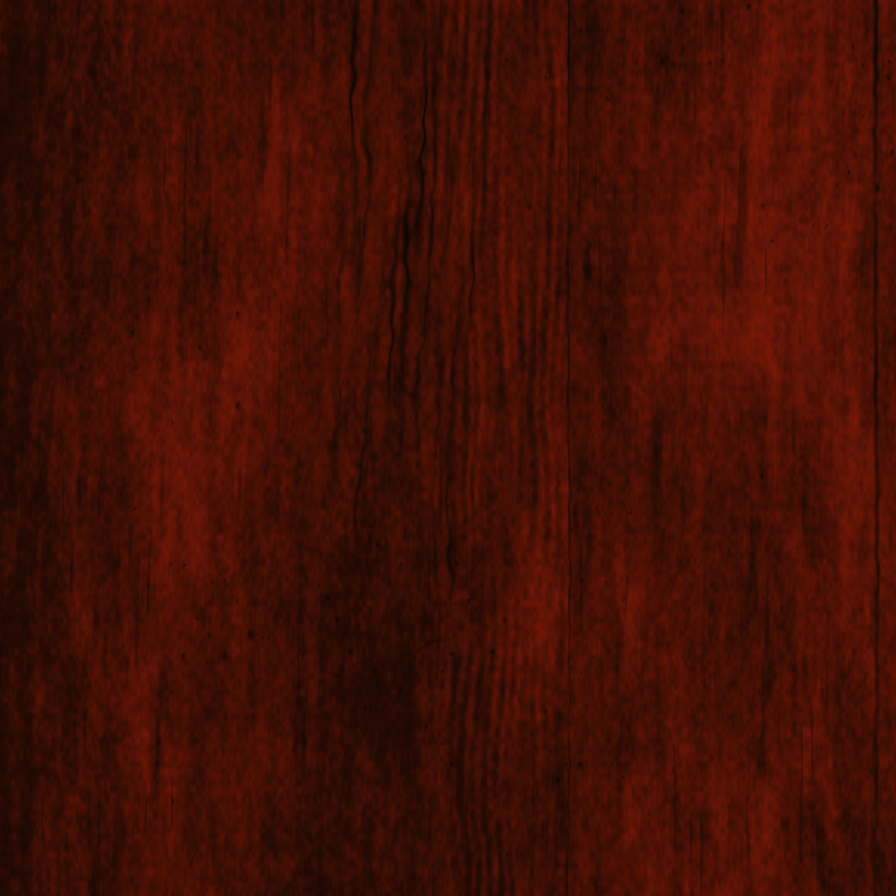
Reproduce this texture procedurally as a Shadertoy shader.

```glsl
const float BASE_TONE = 0.268;
const float PATCH_GAIN = 0.25;
const float STREAK_GAIN = 0.15;
const float FIBRE_GAIN = 0.21;
const float GRAIN_GAIN = 0.085;
const float HAIRLINE_GAIN = 0.3;
const float RIB_GAIN = 0.075;
const float RIB_COUNT = 76.0;
const float LEAN = 0.045;
const float DARK_KNEE = 0.155;
const int CRACKS = 13;
const vec2 SEAMS = vec2(0.634, 0.977);
const vec2 PORE_GRID = vec2(70.0, 50.0);
const vec3 STAIN_FLOOR = vec3(0.0, 0.015, 0.006);
const vec3 STAIN_RATIO = vec3(1.0, 0.165, 0.036);

float hash(vec2 p) {
    return fract(sin(dot(p, vec2(127.1, 311.7))) * 43758.5453);
}

float noise(vec2 p) {
    vec2 i = floor(p), f = fract(p);
    f = f * f * (3.0 - 2.0 * f);
    return mix(mix(hash(i), hash(i + vec2(1, 0)), f.x),
               mix(hash(i + vec2(0, 1)), hash(i + vec2(1, 1)), f.x), f.y);
}

float fbm(vec2 p) {
    float sum = 0.0, gain = 0.45;
    for (int i = 0; i < 4; i++) {
        sum += gain * noise(p);
        p = p * 2.03 + 17.3;
        gain *= 0.6;
    }
    return sum / 0.979;
}

float bump(float x, float centre, float width) {
    float d = (x - centre) / width;
    return exp(-d * d);
}

// Large areas of worn and heavy stain
float stainLayout(vec2 p) {
    float tone = 0.02 * bump(p.x, 0.2, 0.12) + 0.05 * bump(p.x, 0.83, 0.16);
    tone -= 0.06 * bump(p.x, 0.0, 0.1);
    tone -= 0.025 * bump(p.x, 0.46, 0.09);
    tone -= 0.035 * bump(p.x, 0.4, 0.17) * bump(p.y, 0.0, 0.25);
    tone -= 0.045 * smoothstep(0.75, 1.0, p.y);
    return tone;
}

// Long, tapered, slightly leaning splits in the middle plank
float cracks(vec2 p) {
    float dark = 0.0;
    for (int i = 0; i < CRACKS; i++) {
        float id = float(i);
        float middle = mix(0.4, 1.0, hash(vec2(id, 3.1)));
        float halfLength = mix(0.15, 0.38, hash(vec2(id, 7.7)));
        float x = 0.355 + 0.16 * (id + hash(vec2(id, 5.3))) / float(CRACKS);
        x += LEAN * (p.y - 0.3) + 0.012 * (noise(vec2(id * 9.0, p.y * 9.0)) - 0.5);
        x += 0.005 * (noise(vec2(id * 5.0, p.y * 45.0)) - 0.5);
        float taper = 1.0 - smoothstep(0.35, 1.0, abs(p.y - middle) / halfLength);
        float width = mix(0.001, 0.005, noise(vec2(id * 13.0, p.y * 16.0)));
        float strength = mix(0.35, 0.8, hash(vec2(id, 11.9)));
        strength *= 0.4 + 0.6 * noise(vec2(id * 3.0, p.y * 24.0));
        dark = max(dark, strength * taper * bump(p.x, x, width));
    }
    return dark;
}

// Clustered dark flecks of uneven outline
float pores(vec2 p) {
    vec2 cell = floor(p * PORE_GRID);
    vec2 centre = 0.3 + 0.4 * vec2(hash(cell + 2.7), hash(cell + 8.1));
    vec2 d = (fract(p * PORE_GRID) - centre) / PORE_GRID;
    d += 0.003 * (vec2(noise(p * 330.0), noise(p * 330.0 + 40.0)) - 0.5);
    float size = mix(0.0008, 0.0024, hash(cell + 6.2));
    float cluster = smoothstep(0.5, 0.8, noise(cell * 0.13));
    float present = step(1.0 - 0.12 * cluster, hash(cell + 1.5));
    d.y *= 0.6;
    return present * exp(-dot(d, d) / (size * size));
}

// Joints between planks and one shallow cross scratch
float seams(vec2 p) {
    float wear = 0.3 + 0.7 * noise(vec2(3.0, p.y * 14.0));
    float wobble = 0.005 * (noise(vec2(7.0, p.y * 5.0)) - 0.5);
    wobble += 0.002 * (noise(vec2(2.0, p.y * 60.0)) - 0.5);
    float dark = 0.6 * wear * bump(p.x + wobble, SEAMS.x, 0.0014);
    dark = max(dark, 0.75 * wear * bump(p.x + wobble, SEAMS.y, 0.0025));
    float scratchY = 0.24 + 0.32 * (p.x - 0.35) + 0.016 * (noise(p.xx * 50.0) - 0.5);
    float span = smoothstep(0.33, 0.38, p.x) * (1.0 - smoothstep(0.45, 0.53, p.x));
    return max(dark, 0.4 * span * noise(p.xx * 70.0) * bump(p.y, scratchY, 0.002));
}

void mainImage(out vec4 fragColor, in vec2 fragCoord) {
    vec2 p = fragCoord / iResolution.xy;
    float plank = step(SEAMS.x, p.x) + step(SEAMS.y, p.x);

    // Grain coordinates follow the lean and shift on each plank
    vec2 g = p + vec2(0.01 * (noise(p * vec2(5.0, 3.0)) - 0.5), 5.3 * plank);
    g.x += 0.003 * (noise(p * vec2(30.0, 22.0)) - 0.5);
    g.x -= 0.5 * LEAN * p.y * (1.0 - min(plank, 1.0));

    float tone = BASE_TONE + stainLayout(p);
    tone += PATCH_GAIN * (fbm(g * vec2(6.0, 3.2) + 4.0) - 0.5);
    tone += STREAK_GAIN * (fbm(g * vec2(34.0, 4.0) + 31.0) - 0.5);
    tone += FIBRE_GAIN * (fbm(g * vec2(90.0, 13.0) + 57.0) - 0.5);
    tone += GRAIN_GAIN * (noise(p * vec2(290.0, 150.0)) - 0.5);
    tone += GRAIN_GAIN * (noise(p * vec2(150.0, 110.0) + 70.0) - 0.5);

    // Fine ribs beside the main joint
    float ribBand = smoothstep(0.46, 0.54, p.x) * (1.0 - smoothstep(0.615, 0.635, p.x));
    float ribPhase = RIB_COUNT * g.x + 1.3 * noise(g * vec2(20.0, 7.0));
    float ribWear = noise(g * vec2(45.0, 9.0) + 9.0);
    tone += RIB_GAIN * ribBand * ribWear * sin(6.2832 * ribPhase);

    // Broken dark hairlines along the grain
    float hairline = smoothstep(0.72, 0.95, noise(g * vec2(170.0, 11.0) + 23.0));
    hairline *= smoothstep(0.35, 0.7, noise(g * vec2(24.0, 5.0) + 83.0));

    tone = mix(tone, DARK_KNEE + 0.45 * (tone - DARK_KNEE), step(tone, DARK_KNEE));
    tone *= 1.0 - HAIRLINE_GAIN * hairline;
    tone *= (1.0 - cracks(p)) * (1.0 - seams(p)) * (1.0 - 0.55 * pores(p));
    tone = clamp(tone, 0.06, 0.48);
    fragColor = vec4(STAIN_FLOOR + STAIN_RATIO * tone, 1.0);
}
```
